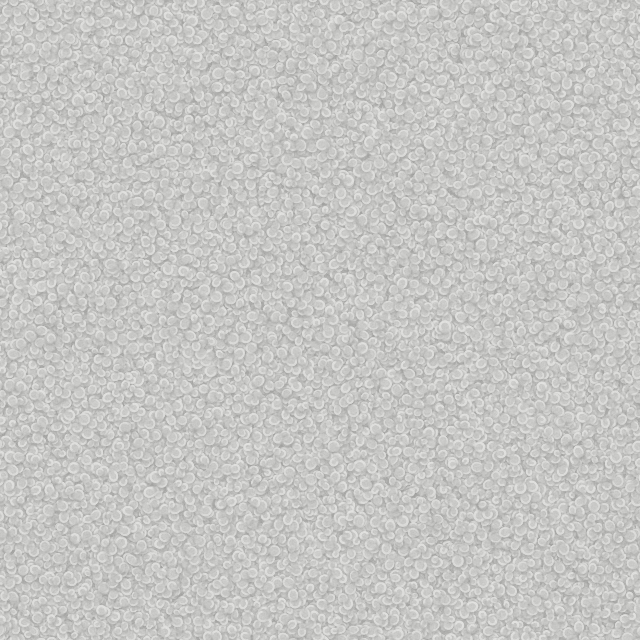
A three.js fragment shader for this texture:

```glsl
// Pale grey boucle wool: dense layers of small, soft, overlapping curls.
varying vec2 vUv;

const float TAU = 6.2831853;
const int LAYERS = 8;
const float CELL = 0.019;          // spacing of curls in canvas units
const float GROUND_TONE = 0.72;
const float SHADOW_TONE = 0.63;
const float CORE_TONE = 0.815;
const float THREAD_TONE = 0.85;

vec4 hash4(vec2 p) {
  vec4 q = vec4(dot(p, vec2(127.1, 311.7)), dot(p, vec2(269.5, 183.3)),
                dot(p, vec2(419.2, 371.9)), dot(p, vec2(73.7, 157.1)));
  return fract(sin(q) * 43758.55);
}

vec2 rotate(vec2 p, float angle) {
  float c = cos(angle), s = sin(angle);
  return vec2(c * p.x - s * p.y, s * p.x + c * p.y);
}

// Layered, bent sines for the fine hairs, from -1 to 1
float fuzz(vec2 p) {
  float sum = 0.0;
  for (int i = 0; i < 4; i++) {
    p = rotate(p, 1.9) * 1.23 + 0.8 * sin(p.yx * 0.37);
    sum += sin(p.x + 1.6 * sin(p.y * 0.45));
  }
  return sum * 0.25;
}

// Lays one curl over the tone below: cast shadow, woolly core, spiral thread
float addCurl(float tone, vec2 p, vec4 shape, vec4 look, float hairs) {
  float radius = mix(0.0052, 0.0105, shape.z);
  float halfWidth = mix(0.0019, 0.0029, look.x);

  float shadow = 1.0 - smoothstep(radius * 0.8, radius + 0.004,
                                  length(p + vec2(0.0, 0.0013)));
  tone = mix(tone, SHADOW_TONE, 0.38 * shadow);

  vec2 q = rotate(p, shape.w * TAU);
  q *= vec2(look.y < 0.5 ? -1.0 : 1.0, mix(1.0, 1.35, look.z));
  float r = length(q);
  float core = 1.0 - smoothstep(radius * 0.7, radius * 1.08, r);
  float coreTone = CORE_TONE + 0.025 * (look.w - 0.5) + 0.02 * hairs;
  tone = mix(tone, coreTone, 0.68 * core);

  // Position along the thread, whose two ends taper away
  float turn = (atan(q.y, q.x) / TAU + 0.5) / mix(0.7, 1.0, look.w);
  float taper = smoothstep(0.0, 0.14, turn) * (1.0 - smoothstep(0.78, 1.0, turn));
  float dist = abs(r - radius * mix(0.6, 1.0, turn));
  float thread = (1.0 - smoothstep(halfWidth * 0.35, halfWidth, dist)) * taper;
  float light = THREAD_TONE + 0.03 * look.x + 0.012 * p.y / radius + 0.008 * hairs;
  return mix(tone, light, 0.92 * thread);
}

// One scattered layer; the fixed cell order keeps overlaps consistent
float addLayer(float tone, vec2 uv, float seed, float hairs) {
  vec2 grid = rotate(uv, seed * 0.7) / CELL + seed * 7.31;
  vec2 home = floor(grid);
  for (int y = -1; y <= 1; y++) {
    for (int x = -1; x <= 1; x++) {
      vec2 id = home + vec2(float(x), float(y));
      vec4 shape = hash4(id + seed * 17.0);
      vec4 look = hash4(id + seed * 29.0 + 5.3);
      vec2 p = rotate((grid - id - shape.xy) * CELL, -seed * 0.7);
      tone = addCurl(tone, p, shape, look, hairs);
    }
  }
  return tone;
}

void main() {
  float hairs = fuzz(vUv * 900.0);
  float tone = GROUND_TONE + 0.03 * hairs;
  for (int i = 0; i < LAYERS; i++) {
    tone = addLayer(tone, vUv, float(i) + 1.0, hairs);
  }

  // Hairs show more in the hollows; broad waves vary the pile slightly
  float hollow = 1.0 - smoothstep(0.70, 0.80, tone);
  tone += hairs * mix(0.004, 0.018, hollow);
  tone += 0.005 * fuzz(vUv * 14.0);

  gl_FragColor = vec4(vec3(tone, tone, tone - 0.008), 1.0);
}
```
